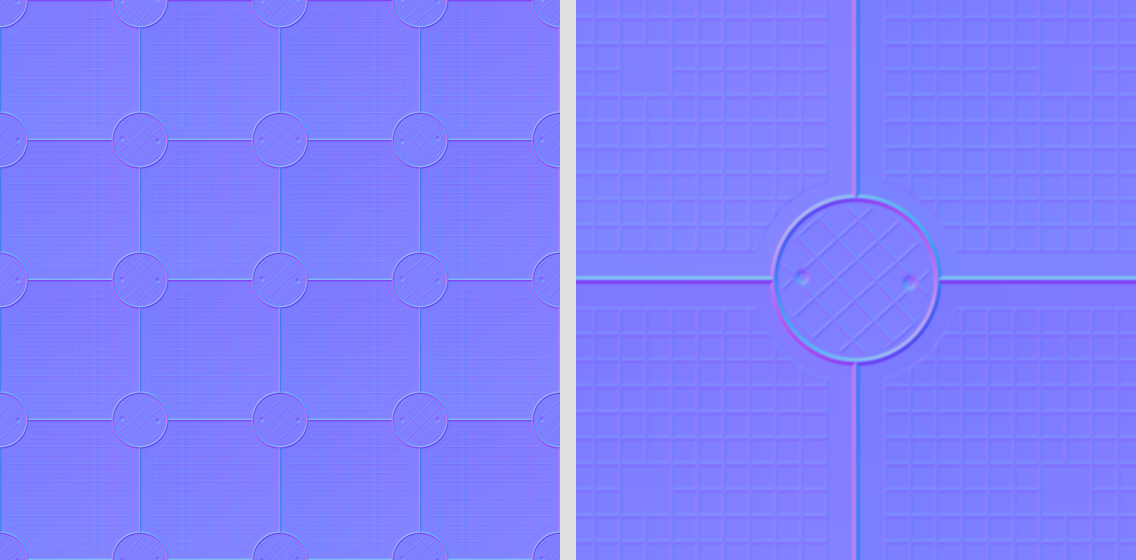
Left: the whole. Right: its middle third, enlarged.
Reproduce this texture map procedurally as a three.js fragment shader.

```glsl
varying vec2 vUv;

const float TILES = 4.0;
const float DISC_RADIUS = 0.195;
const float COLLAR_RADIUS = 0.245;
const float PANEL_HALF = 0.432;
const float GRID_STEP = PANEL_HALF / 7.0;
const float HATCH_STEP = 0.068;

float hash(vec2 p) {
  return fract(sin(dot(p, vec2(127.1, 311.7))) * 43758.5453);
}

vec2 hash2(vec2 p) {
  return vec2(hash(p), hash(p + 17.3)) - 0.5;
}

vec2 rotate(vec2 p, float angle) {
  float c = cos(angle), s = sin(angle);
  return vec2(c * p.x - s * p.y, s * p.x + c * p.y);
}

// Distance to the nearest multiple of a spacing on each axis
vec2 lineDistance(vec2 p, float spacing) {
  return abs(fract(p / spacing + 0.5) - 0.5) * spacing;
}

float groove(float d, float halfWidth) {
  return 1.0 - smoothstep(0.0, halfWidth, d);
}

float boxDistance(vec2 p, float halfSize) {
  return max(abs(p.x), abs(p.y)) - halfSize;
}

// Tile with an engraved grid, its corners cut by the disc collars
float tileHeight(vec2 p, float cornerDistance) {
  vec2 c = fract(p) - 0.5;
  float panel = max(boxDistance(c, PANEL_HALF), COLLAR_RADIUS - cornerDistance);
  float inside = 1.0 - smoothstep(-0.004, 0.004, panel);
  float outsideBlank = smoothstep(-0.008, -0.003, boxDistance(c, GRID_STEP));
  vec2 d = lineDistance(c, GRID_STEP);
  float grid = groove(min(d.x, d.y), 0.007);
  return -0.0004 * inside - 0.0008 * grid * inside * outsideBlank;
}

// Disc with diagonal hatching and a pair of domed screws
float discHeight(vec2 q, vec2 id) {
  vec2 r = rotate(q, (hash(id + 5.0) - 0.5) * 0.16);
  vec2 d = lineDistance(rotate(r, 0.785) + 0.5 * HATCH_STEP, HATCH_STEP);
  float screw = length(vec2(abs(r.x) - 0.128, r.y));
  float clearScrew = smoothstep(0.018, 0.026, screw);
  float clearRim = 1.0 - smoothstep(0.170, 0.180, length(q));
  float hatch = groove(min(d.x, d.y), 0.007) * clearScrew * clearRim;
  return -0.0009 * hatch + 0.0032 * (1.0 - smoothstep(0.006, 0.020, screw));
}

float height(vec2 p) {
  vec2 corner = floor(p + 0.5);
  vec2 q = p - corner;
  float radius = length(q);
  float seam = min(abs(q.x), abs(q.y));
  float gap = min(abs(radius - DISC_RADIUS), max(seam, DISC_RADIUS - radius));
  float surface = radius < DISC_RADIUS
    ? discHeight(q, mod(corner, TILES))
    : tileHeight(p, radius);
  return surface - 0.0045 * groove(gap, 0.010);
}

// Gentle pillow and random tilt of each tile, small tilt of each disc
vec2 broadSlope(vec2 p) {
  vec2 corner = floor(p + 0.5);
  vec2 tileSlope = -0.09 * (fract(p) - 0.5)
    + 0.02 * hash2(mod(floor(p), TILES));
  vec2 discSlope = 0.03 * hash2(mod(corner, TILES) + 41.0);
  float onTile = smoothstep(-0.004, 0.004, length(p - corner) - DISC_RADIUS);
  return mix(discSlope, tileSlope, onTile);
}

vec2 detailSlope(vec2 p, float e) {
  return vec2(
    height(p + vec2(e, 0.0)) - height(p - vec2(e, 0.0)),
    height(p + vec2(0.0, e)) - height(p - vec2(0.0, e))
  ) / (2.0 * e);
}

void main() {
  vec2 p = vUv * TILES;
  vec2 slope = detailSlope(p, 0.004) + broadSlope(p);

  // Tangent space normal with the green axis pointing down
  vec3 normal = normalize(vec3(-slope.x, slope.y, 1.0));
  gl_FragColor = vec4(normal * 0.5 + 0.5, 1.0);
}
```
